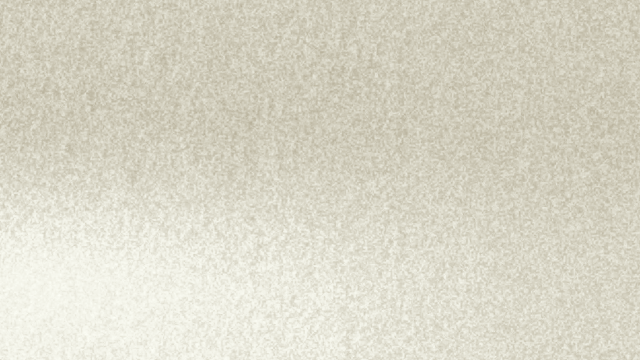
A WebGL 2 fragment shader for this texture:

```glsl
#version 300 es
precision highp float;

#define SHADE_COLOR vec3(0.794, 0.776, 0.704)
#define LIGHT_COLOR vec3(0.954, 0.955, 0.915)
#define GRAIN_SCALE 185.0
#define GRAIN_CONTRAST 0.80
#define RIPPLE_SCALE vec2(62.0, 26.0)
#define RIPPLE_CONTRAST 0.24
#define CREASE_DEPTH 0.17
#define GLOW_CENTER vec2(0.05, 0.24)

uniform vec2 u_resolution;
out vec4 fragColor;

float hash(vec2 cell) {
    vec3 q = fract(vec3(cell.xyx) * 0.1031);
    q += dot(q, q.yzx + 33.33);
    return fract((q.x + q.y) * q.z);
}

// Value noise centred on zero
float noise(vec2 p) {
    vec2 cell = floor(p);
    vec2 f = fract(p);
    f = f * f * (3.0 - 2.0 * f);
    float low = mix(hash(cell), hash(cell + vec2(1.0, 0.0)), f.x);
    float high = mix(hash(cell + vec2(0.0, 1.0)), hash(cell + vec2(1.0, 1.0)), f.x);
    return mix(low, high, f.y) - 0.5;
}

// Broad sheen: pale lower left, dim top and right
float sheen(vec2 uv) {
    float rise = smoothstep(0.70, 0.14, uv.y + 0.04 * (uv.x - 0.5));
    float side = mix(0.82, 0.28, smoothstep(0.25, 1.0, uv.x));
    vec2 d = (uv - GLOW_CENTER) / vec2(0.23, 0.20);
    float topLight = 0.09 * smoothstep(0.60, 1.0, uv.y) * (1.0 - 0.5 * uv.x);
    return 0.09 + rise * side + 0.20 * exp(-dot(d, d)) + topLight;
}

// Crisp fibre grain with only a little larger clumping
float grain(vec2 p) {
    vec2 q = p * GRAIN_SCALE;
    q += 0.8 * vec2(noise(q * 0.4), noise(q * 0.4 + 41.0));
    float fine = noise(q);
    float clump = noise(q * vec2(0.62, 0.50) + 17.0);
    float speck = noise(q * 1.55 + 73.0);
    return 0.85 * fine + 0.24 * clump + 0.40 * speck;
}

// Upright ripples lit from one side
float ripple(vec2 p) {
    vec2 q = p * RIPPLE_SCALE;
    q.x += 1.2 * noise(p * vec2(12.0, 20.0));
    vec2 lightStep = vec2(0.55, -0.30);
    float coarse = noise(q) - noise(q + lightStep);
    float small = noise(q * 1.9 + 9.0) - noise(q * 1.9 + 9.0 + lightStep);
    return 0.8 * coarse + 0.8 * small;
}

// Two wandering creases rising from the lower edge
float creases(vec2 uv, vec2 p) {
    float sum = 0.0;
    for (int i = 0; i < 2; i++) {
        float k = float(i);
        float wander = 0.020 * noise(vec2(p.y * 7.0, k * 13.0))
                     + 0.012 * noise(vec2(p.y * 26.0, k * 13.0 + 5.0));
        float d = (uv.x - 0.380 - 0.165 * k - 0.05 * uv.y - wander) / 0.005;
        float broken = smoothstep(-0.25, 0.3, noise(vec2(p.y * 19.0, k * 29.0 + 3.0)));
        float fade = smoothstep(0.58, 0.25, uv.y);
        sum += (exp(-d * d) - 0.5 * exp(-(d + 2.0) * (d + 2.0))) * broken * fade;
    }
    return sum;
}

void main() {
    vec2 uv = gl_FragCoord.xy / u_resolution;
    vec2 p = gl_FragCoord.xy / u_resolution.y;

    float tone = sheen(uv);
    float glare = smoothstep(0.80, 1.15, tone);

    // Faint upright bands
    tone += 0.05 * noise(vec2(p.x * 24.0, p.y * 1.6));

    // Surface relief, softened within the glare
    float rippleFade = mix(1.0, 0.30, smoothstep(0.45, 0.9, uv.x));
    float relief = GRAIN_CONTRAST * grain(p);
    relief += RIPPLE_CONTRAST * rippleFade * ripple(p);
    tone += relief * mix(1.0, 0.65, glare);
    tone -= CREASE_DEPTH * creases(uv, p);

    // Soft shoulder keeps the highlights creamy
    tone = min(tone, 0.95 + 0.5 * (tone - 0.95));
    fragColor = vec4(clamp(mix(SHADE_COLOR, LIGHT_COLOR, tone), 0.0, 1.0), 1.0);
}
```
